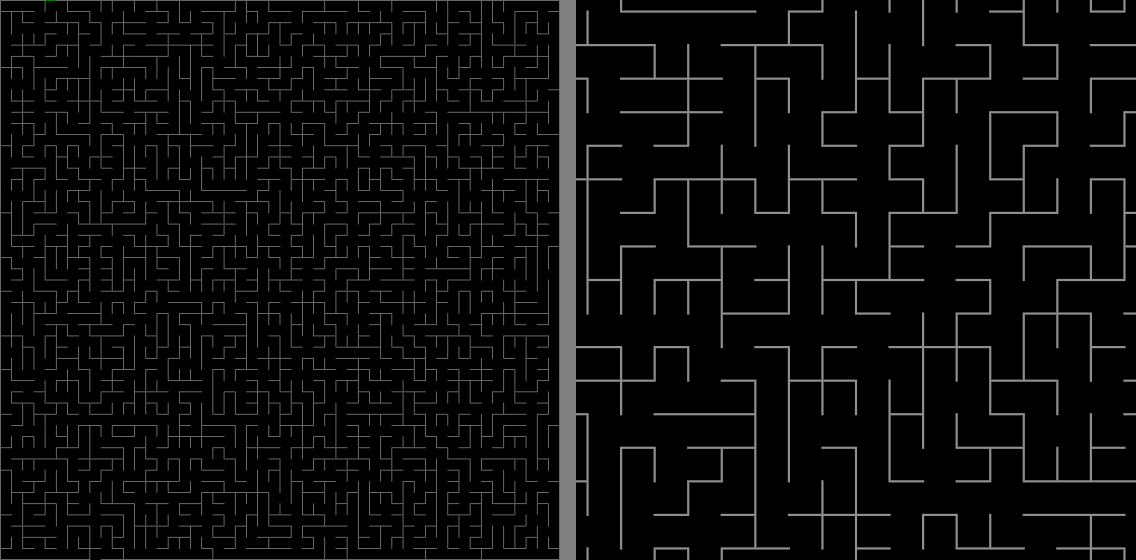
Left: the whole. Right: its middle third, enlarged.
Reproduce this pattern procedurally as a Shadertoy shader.

```glsl
// Square maze of thin grey walls on black, with a green entrance and an exit gap.

const int CELLS = 50;
const float LINE_WIDTH = 1.0 / 768.0;

float hash(vec2 p) {
    vec3 q = fract(p.xyx * 0.1031);
    q += dot(q, q.yzx + 33.33);
    return fract((q.x + q.y) * q.z);
}

// Unit steps: right, up, left, down
ivec2 heading(int turn) {
    int s = turn < 2 ? 1 : -1;
    return (turn & 1) == 0 ? ivec2(s, 0) : ivec2(0, s);
}

int randomTurn(ivec2 post) {
    return int(hash(vec2(post) + 17.0) * 4.0) & 3;
}

// Each inner post grows one wall; odd posts avoid doubling a neighbour's wall
int wallTurn(ivec2 post) {
    int turn = randomTurn(post);
    if (((post.x + post.y) & 1) == 1) {
        for (int i = 0; i < 4; i++) {
            if (randomTurn(post + heading(turn)) != ((turn + 2) & 3)) break;
            turn = (turn + 1) & 3;
        }
    }
    return turn;
}

bool isInner(ivec2 post) {
    return min(post.x, post.y) > 0 && max(post.x, post.y) < CELLS;
}

bool grownWall(ivec2 post, int turn) {
    ivec2 next = post + heading(turn);
    return (isInner(post) && wallTurn(post) == turn)
        || (isInner(next) && wallTurn(next) == ((turn + 2) & 3));
}

// A cell walled on all four sides gets its floor removed
bool closedCell(ivec2 corner) {
    return grownWall(corner, 0) && grownWall(corner, 1)
        && grownWall(corner + ivec2(1, 0), 1)
        && grownWall(corner + ivec2(0, 1), 0);
}

vec3 wallColor(ivec2 post, int turn) {
    const vec3 grey = vec3(0.56);
    ivec2 next = post + heading(turn);
    ivec2 low = min(post, next), high = max(post, next);
    if (min(low.x, low.y) < 0 || max(high.x, high.y) > CELLS) return vec3(0.0);

    // Outer frame with its two openings
    if (high.y == 0 && low.x == 8) return vec3(0.0);
    if (low.y == CELLS && low.x == 4) return vec3(0.0, 0.65, 0.0);
    if (high.x == 0 || high.y == 0 || low.x == CELLS || low.y == CELLS) return grey;

    if (!grownWall(post, turn)) return vec3(0.0);
    bool horizontal = (turn & 1) == 0;
    return horizontal && closedCell(low) ? vec3(0.0) : grey;
}

// Share of a pixel-sized box covered by the rectangle from low to high
float boxCoverage(vec2 p, vec2 low, vec2 high, vec2 pixel) {
    vec2 overlap = min(p + 0.5 * pixel, high) - max(p - 0.5 * pixel, low);
    overlap = clamp(overlap / pixel, 0.0, 1.0);
    return overlap.x * overlap.y;
}

void mainImage(out vec4 fragColor, in vec2 fragCoord) {
    vec2 pixel = 1.0 / iResolution.xy;
    vec2 uv = fragCoord * pixel;

    // Posts are inset so that the frame lies inside the canvas
    float spacing = (1.0 - LINE_WIDTH) / float(CELLS);
    float halfWidth = 0.5 * LINE_WIDTH;
    ivec2 post = ivec2(floor((uv - halfWidth) / spacing + 0.5));

    // Walls leaving the nearest post
    vec3 color = vec3(0.0);
    for (int turn = 0; turn < 4; turn++) {
        vec2 a = vec2(post) * spacing + halfWidth;
        vec2 b = a + vec2(heading(turn)) * spacing;
        float cover = boxCoverage(uv, min(a, b) - halfWidth, max(a, b) + halfWidth, pixel);
        if (cover > 0.0) color = max(color, cover * wallColor(post, turn));
    }
    fragColor = vec4(color, 1.0);
}
```
